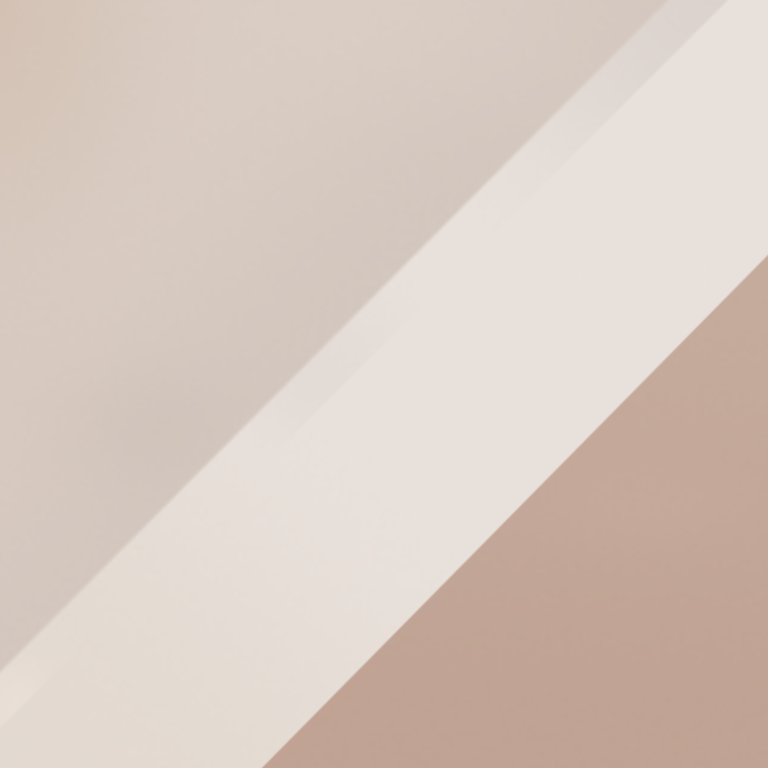
Give the GLSL for this background, as a three.js fragment shader.

```glsl
// Soft beige paper planes: a pale diagonal band between a grey-beige
// sheet (upper left) and a clay sheet (lower right). Each sheet is a
// gradient with broad glows, divided by smooth diagonal edges.
varying vec2 vUv;

float hash(vec2 p) {
  return fract(sin(dot(p, vec2(127.1, 311.7))) * 4375.85);
}

float valueNoise(vec2 p) {
  vec2 cell = floor(p);
  vec2 f = fract(p);
  f = f * f * (3.0 - 2.0 * f);
  return mix(mix(hash(cell), hash(cell + vec2(1.0, 0.0)), f.x),
             mix(hash(cell + vec2(0.0, 1.0)), hash(cell + 1.0), f.x), f.y);
}

// Round falloff: 1 at the centre, fading to 0
float glow(vec2 p, vec2 center, vec2 size) {
  vec2 d = (p - center) / size;
  return exp(-dot(d, d));
}

// Grey-beige sheet, warm at the left and shaded beside the band
vec3 upperSheet(vec2 p, float edge) {
  vec3 color = mix(vec3(0.827, 0.778, 0.745), vec3(0.852, 0.802, 0.766),
                   smoothstep(0.0, 0.36, edge));
  color = mix(color, vec3(0.828, 0.758, 0.705), glow(p, vec2(-0.04, 1.0), vec2(0.2, 0.3)));
  color = mix(color, vec3(0.845, 0.785, 0.750), 0.6 * glow(p, vec2(0.0, 0.52), vec2(0.12, 0.2)));
  color -= 0.014 * glow(p, vec2(0.19, 0.45), vec2(0.11, 0.08));
  color += 0.010 * glow(p, vec2(0.65, 0.95), vec2(0.25, 0.12));
  return color;
}

// Pale band with a faint broken strip along its upper edge
vec3 paleBand(vec2 p) {
  float along = 0.5 * (p.x + p.y);
  vec3 color = mix(vec3(0.888, 0.851, 0.818), vec3(0.910, 0.880, 0.857),
                   smoothstep(0.06, 0.48, along));
  float strip = smoothstep(0.048, 0.056, p.y - p.x);
  float shade = 0.052 * smoothstep(0.64, 0.98, along)
              + 0.020 * smoothstep(0.36, 0.46, along) * (1.0 - smoothstep(0.47, 0.60, along));
  color -= strip * shade * vec3(0.95, 1.05, 1.0);
  color += 0.022 * strip * glow(p, vec2(0.02, 0.08), vec2(0.06));
  return color;
}

// Clay sheet, lighter toward the right edge
vec3 lowerSheet(vec2 p) {
  vec3 color = mix(vec3(0.752, 0.638, 0.578), vec3(0.772, 0.670, 0.612),
                   smoothstep(0.05, 0.62, p.y));
  return color + 0.009 * glow(p, vec2(0.84, 0.34), vec2(0.16, 0.06));
}

void main() {
  vec2 p = vUv;
  float upperEdge = (p.y - 1.006 * p.x - 0.125) * 0.705;
  float lowerEdge = (p.y - 1.0137 * (p.x - 0.341)) * 0.702;

  vec3 color = paleBand(p);
  color = mix(color, upperSheet(p, upperEdge), smoothstep(-0.004, 0.004, upperEdge));
  color = mix(lowerSheet(p), color, smoothstep(-0.002, 0.002, lowerEdge));

  // Fine paper grain
  color += 0.004 * (valueNoise(p * 160.0) - 0.5);
  gl_FragColor = vec4(color, 1.0);
}
```
